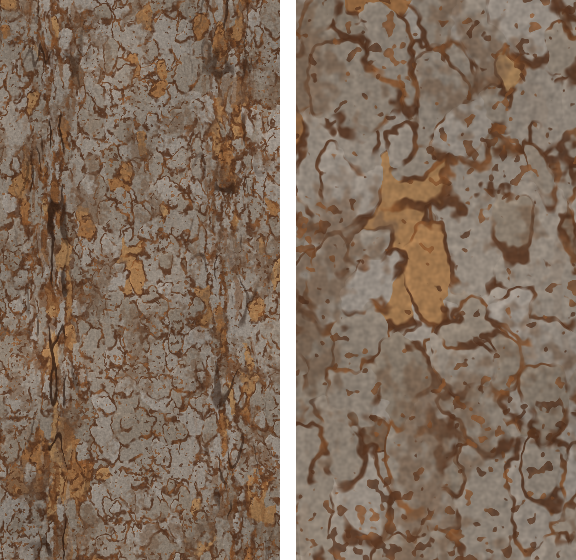
Left, the full canvas; right, a detail of the centre.
Write a Shadertoy shader that draws this texture.

```glsl
// Weathered bark: grey flakes with ragged rusty rims, painted as shrinking layers
// of jittered ellipses on a warped domain, then furrowed, speckled and grained.
// Two wandering vertical bands hold narrow slivers, bare tan wood and dark cracks.

const vec3 PALE_GREY = vec3(0.570, 0.535, 0.500);
const vec3 DULL_GREY = vec3(0.500, 0.450, 0.395);
const vec3 BROWN     = vec3(0.425, 0.330, 0.255);
const vec3 UMBER     = vec3(0.305, 0.185, 0.115);
const vec3 RUST      = vec3(0.500, 0.310, 0.170);
const vec3 TAN       = vec3(0.610, 0.475, 0.325);
const vec3 CRACK     = vec3(0.190, 0.120, 0.080);

const int   LAYERS        = 7;
const float LARGEST_CELL  = 0.26;   // in canvas widths
const float LAYER_SHRINK  = 0.80;
const float RIM_WIDTH     = 0.0052;
const float SPECKLE_SCALE = 64.0;
const float GRAIN         = 0.17;
const vec2  LIGHT_DIR     = vec2(-0.6, 0.8);

vec2 hash2(vec2 p) {
    vec3 a = fract(p.xyx * vec3(0.1031, 0.1030, 0.0973));
    a += dot(a, a.yzx + 33.33);
    return fract((a.xx + a.yz) * a.zy);
}

// Gradient noise, roughly -0.6 to 0.6
float gradNoise(vec2 p) {
    vec2 i = floor(p), f = fract(p);
    vec2 u = f * f * f * (f * (f * 6.0 - 15.0) + 10.0);
    vec2 e = vec2(0.0, 1.0);
    i += 50.0;
    float a = dot(hash2(i) * 2.0 - 1.0, f);
    float b = dot(hash2(i + e.yx) * 2.0 - 1.0, f - e.yx);
    float c = dot(hash2(i + e.xy) * 2.0 - 1.0, f - e.xy);
    float d = dot(hash2(i + e.yy) * 2.0 - 1.0, f - e.yy);
    return mix(mix(a, b, u.x), mix(c, d, u.x), u.y);
}

float fbm(vec2 p) {
    float sum = 0.0, amp = 1.0;
    for (int i = 0; i < 5; i++) {
        sum += amp * gradNoise(p);
        p = p * 2.03 + 17.1;
        amp *= 0.6;
    }
    return sum;
}

// Strength of the two vertical furrowed bands
float furrowAt(vec2 p) {
    float x = p.x + 0.12 * gradNoise(vec2(p.y * 1.7, 3.5));
    float left = (x - 0.21) / 0.10, right = (x - 0.84) / 0.12;
    return clamp(exp(-left * left) + 0.8 * exp(-right * right), 0.0, 1.0);
}

vec3 flakeColour(float pick, float furrow) {
    vec3 grey = mix(DULL_GREY, PALE_GREY, fract(pick * 7.3));
    vec3 wood = mix(RUST, TAN, 0.3 + 0.7 * fract(pick * 31.0));
    return mix(grey, wood, step(1.0 - mix(0.06, 0.32, furrow), pick));
}

// Paints one layer of scattered flakes over the colour below
vec3 paintFlakes(vec3 col, vec2 p, float cell, float presence, float seed, float aa) {
    float band = furrowAt(p);
    vec2 s = p + seed * 7.7;
    vec2 tall = s * vec2(1.0, 0.7);
    vec2 warp = 0.070 * vec2(gradNoise(tall * 8.0), gradNoise(tall * 8.0 + 31.0))
              + 0.035 * vec2(gradNoise(tall * 23.0), gradNoise(tall * 23.0 + 57.0));
    warp.x *= 1.0 - 0.6 * band;
    float ragged = 0.011 * gradNoise(s * 45.0) + 0.007 * gradNoise(s * 100.0);
    float patchy = smoothstep(-0.16, 0.06, gradNoise(s * 15.0 + 9.0)
                                         + 0.5 * gradNoise(s * 50.0));
    vec3 rimColour = mix(UMBER, RUST, smoothstep(-0.1, 0.45, gradNoise(s * 19.0)));
    vec2 q = (p + warp) / cell, base = floor(q);

    for (int j = -1; j <= 1; j++)
    for (int i = -1; i <= 1; i++) {
        vec2 id = base + vec2(i, j);
        vec2 jitter = hash2(id + 40.0 + seed * 13.0);
        vec2 pick = hash2(id + 90.0 + seed * 29.0);
        if (pick.x > presence) continue;
        vec2 centre = id + 0.2 + 0.6 * jitter;
        float furrow = furrowAt(centre * cell);
        vec2 radii = mix(0.32, 0.55, fract(pick.x * 17.0))
                   * mix(vec2(0.95, 1.2), vec2(0.38, 1.55), furrow);
        vec2 away = q - centre;
        float d = (length(away / radii) - 1.0) * min(radii.x, radii.y) * cell + ragged;
        float lit = dot(normalize(away + 1e-4), LIGHT_DIR);
        float width = RIM_WIDTH * (0.9 - 0.45 * lit);
        float rim = smoothstep(width + aa, width * 0.35, abs(d)) * patchy;
        float glow = smoothstep(0.013, 0.004, -d) * max(lit, 0.0);

        vec3 flake = flakeColour(pick.y, furrow) * (1.0 + 0.08 * glow);
        col = mix(col, flake, smoothstep(aa, -aa, d));
        col = mix(col, rimColour, 0.88 * rim);
    }
    return col;
}

void mainImage(out vec4 fragColor, in vec2 fragCoord) {
    vec2 p = fragCoord / iResolution.x;
    float aa = max(0.6 / iResolution.x, 0.001);
    float furrow = furrowAt(p);

    // Under-bark and flake layers, large to small
    vec3 col = mix(BROWN, DULL_GREY, smoothstep(-0.2, 0.3, fbm(p * 9.0)));
    float cell = LARGEST_CELL;
    for (int i = 0; i < LAYERS; i++) {
        float t = float(i) / float(LAYERS - 1);
        col = paintFlakes(col, p, cell, mix(0.85, 0.32, t), float(i) + 1.0, aa);
        cell *= LAYER_SHRINK;
    }

    // Crumbly brown weathering and clustered rusty speckles
    float crumb = gradNoise(p * 40.0) + 0.8 * gradNoise(p * 85.0);
    float stain = smoothstep(0.08, 0.42, fbm(p * vec2(7.0, 5.0) + 21.0)
                                       + 0.5 * crumb + 0.08 * furrow);
    col = mix(col, BROWN, 0.6 * stain);
    float speck = gradNoise(p * SPECKLE_SCALE) + 0.6 * gradNoise(p * 125.0)
                + 0.6 * gradNoise(p * 8.0 + 5.0);
    vec3 speckColour = mix(UMBER, RUST, smoothstep(-0.2, 0.3, gradNoise(p * 30.0)));
    col = mix(col, speckColour, 0.75 * smoothstep(0.30, 0.40, speck));

    // Furrows: upright slivers, pale and rusty, and dark cracks
    vec2 bent = p + vec2(0.025 * gradNoise(p * 9.0) + 0.008 * gradNoise(p * 30.0), 0.0);
    float streak = gradNoise(bent * vec2(44.0, 8.0)) + 0.25 * crumb;
    col = mix(col, mix(UMBER, RUST, 0.6), 0.6 * furrow * smoothstep(0.14, 0.26, streak));
    col = mix(col, PALE_GREY, 0.5 * furrow * smoothstep(0.20, 0.32, -streak));
    float ridge = abs(gradNoise(bent * vec2(22.0, 5.0) + 11.0));
    float gate = smoothstep(0.02, 0.14, gradNoise(p * vec2(12.0, 7.0) + 3.0));
    col = mix(col, CRACK, 0.85 * furrow * gate * smoothstep(0.065, 0.025, ridge));

    // Broad shading and fine grain
    float grain = gradNoise(p * 95.0) + 0.8 * gradNoise(p * 190.0);
    col *= 1.01 + 0.18 * gradNoise(p * 3.5 + 8.0) + GRAIN * grain;
    fragColor = vec4(clamp(col, 0.0, 1.0), 1.0);
}
```
